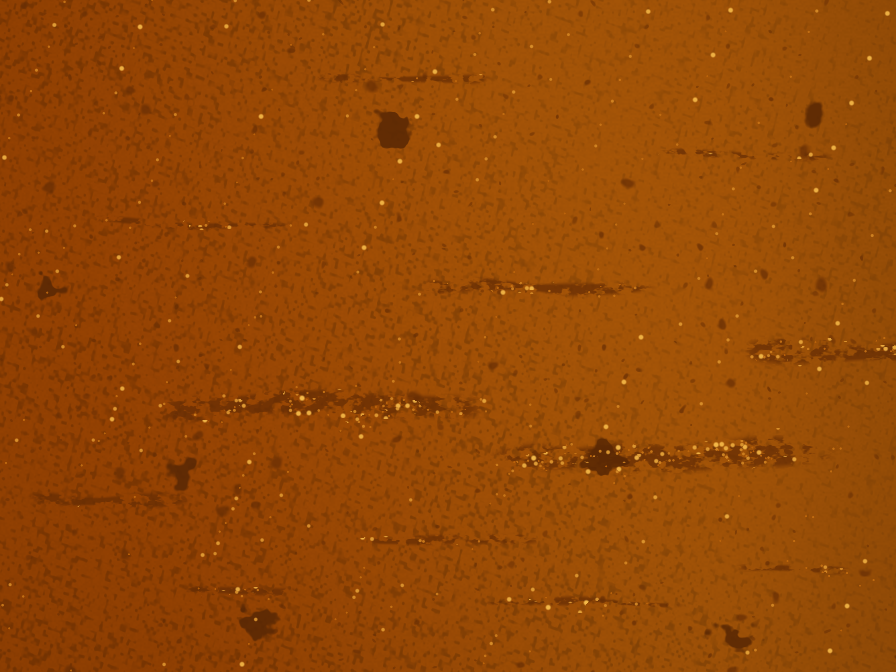
A Shadertoy shader for this texture:

```glsl
// Polished copper-brown metal under a microscope: uneven warm light, fine dark
// grain, round pits and ragged cavities, and horizontal stringers of dark and
// glinting particles. Built from value noise, jittered cells and short loops.

float hash(vec2 p) {
    return fract(sin(dot(p, vec2(127.1, 311.7))) * 43758.5453);
}

float noise(vec2 p) {
    vec2 i = floor(p), f = fract(p);
    f = f * f * (3.0 - 2.0 * f);
    return mix(mix(hash(i), hash(i + vec2(1, 0)), f.x),
               mix(hash(i + vec2(0, 1)), hash(i + vec2(1, 1)), f.x), f.y);
}

float fbm(vec2 p) {
    return 0.55 * noise(p) + 0.3 * noise(p * 2.1 + 7.3) + 0.15 * noise(p * 4.3 + 3.1);
}

// Scattered round grains, one per cell at most: x = coverage, y = random tint
vec2 grains(vec2 p, float density, float minRadius, float maxRadius) {
    vec2 cell = floor(p), result = vec2(0.0);
    for (int y = -1; y <= 1; y++)
    for (int x = -1; x <= 1; x++) {
        vec2 id = cell + vec2(x, y);
        vec2 center = id + vec2(hash(id + 3.7), hash(id + 19.1));
        float pick = hash(id + 41.3), tint = hash(id + 67.9);
        float radius = mix(minRadius, maxRadius, tint * tint);
        float cover = smoothstep(radius * 1.35, radius * 0.5, length(p - center));
        cover *= step(pick, density);
        if (cover > result.x) result = vec2(cover, tint);
    }
    return result;
}

// Horizontal bands of particles, strongest a little below the middle
float stringers(vec2 p) {
    float band = 0.0;
    for (int i = 0; i < 12; i++) {
        float k = float(i);
        float y = 0.1 + 0.9 * pow(k / 12.0, 1.6);
        float x = 1.333 * fract(0.618 * k + 0.65);
        float weight = exp(-pow((y - 0.4) / 0.13, 2.0));
        float halfLength = 0.09 + 0.1 * hash(vec2(k, 5.0)) + 0.16 * weight;
        float halfWidth = 0.006 + 0.014 * weight;
        vec2 d = p - vec2(x, y);
        d.y += 0.014 * (noise(vec2(p.x * 7.0, k * 9.0)) - 0.5);
        halfWidth *= 0.5 + noise(vec2(p.x * 14.0, k * 5.0 + 2.0));
        float along = smoothstep(halfLength, halfLength * 0.6, abs(d.x));
        float across = exp(-pow(d.y / halfWidth, 2.0));
        band = max(band, along * across * (0.55 + 0.45 * weight));
    }
    return band;
}

// A few large cavities with ragged outlines
float cavities(vec2 p) {
    vec2 warp = vec2(fbm(p * 38.0), fbm(p * 38.0 + 50.0)) - 0.5;
    float cover = 0.0;
    for (int i = 0; i < 7; i++) {
        float k = float(i);
        vec2 center = vec2(1.333 * fract(0.618 * k + 0.2), fract(0.755 * k + 0.3));
        float radius = 0.013 + 0.018 * hash(vec2(k, 23.0));
        vec2 d = p - center + warp * radius * 2.0;
        d.y *= 0.9 + 0.7 * hash(vec2(k, 31.0));
        cover = max(cover, smoothstep(radius + 0.004, radius - 0.004, length(d)));
    }
    return cover;
}

void mainImage(out vec4 fragColor, in vec2 fragCoord) {
    vec2 p = fragCoord / iResolution.y;
    p.x += 0.5 * (1.333 - iResolution.x / iResolution.y);

    // Uneven illumination: redder on the left, dim toward the lower left and right edge
    vec3 color = mix(vec3(0.6, 0.264, 0.009), vec3(0.648, 0.332, 0.028),
                     smoothstep(0.05, 1.0, p.x + 0.25 * (p.y - 0.5)));
    vec2 fromLight = (p - vec2(0.75, 0.6)) * vec2(0.75, 1.0);
    color *= 1.0 - 0.13 * dot(fromLight, fromLight);
    color *= 1.0 - 0.07 * smoothstep(1.05, 1.35, p.x);

    // Fine dark grain, sparser toward the upper right
    float patches = fbm(p * 4.0 + 11.0);
    float amount = 0.75 + 0.5 * (patches - 0.5) - 0.4 * smoothstep(0.75, 1.3, p.x + 0.3 * p.y);
    float speck = noise(mat2(1.0, 0.3, -0.25, 0.85) * p * 195.0);
    float grain = smoothstep(0.5, 0.95, speck + 0.15 * (amount - 0.6));
    color *= 1.0 - 0.17 * grain * clamp(amount + 0.2, 0.3, 1.0);
    color *= 0.975 + 0.04 * noise(p * 330.0);

    // Small round pits with slightly crooked rims
    vec2 crooked = p + 0.008 * (vec2(noise(p * 80.0), noise(p * 80.0 + 30.0)) - 0.5);
    float pits = grains(crooked * 15.0, 0.3, 0.05, 0.15).x;
    pits = max(pits, 0.75 * grains(crooked * 38.0 + 9.0, 0.14, 0.08, 0.18).x);
    color = mix(color, vec3(0.4, 0.175, 0.015), 0.7 * pits);

    // Broken dark debris inside the stringers, then the cavities
    float band = stringers(p);
    float debris = fbm(p * vec2(75.0, 120.0) + 4.0);
    float dark = smoothstep(0.46, 0.64, debris + 0.08 * band) * smoothstep(0.08, 0.5, band);
    color = mix(color, vec3(0.4, 0.175, 0.015), 0.75 * dark);
    color = mix(color, vec3(0.35, 0.155, 0.015), 0.88 * cavities(p));

    // Bright particles: clustered in the stringers, rare elsewhere
    float clusters = smoothstep(0.35, 0.65, noise(p * vec2(20.0, 60.0) + 80.0));
    vec2 glint = grains(p * 150.0, 0.0004 + 0.5 * band * clusters, 0.22, 0.6);
    vec3 shine = mix(vec3(0.74, 0.39, 0.04), vec3(1.0, 0.78, 0.32), glint.y * glint.y);
    color = mix(color, shine, 0.9 * glint.x);

    fragColor = vec4(color, 1.0);
}
```
